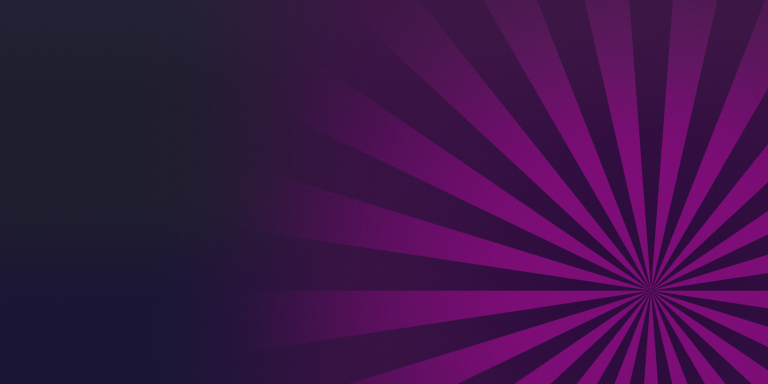
Write a Shadertoy shader that draws this background.

```glsl
// Magenta sunburst at the lower right, fading into a dark navy backdrop.

const float TAU = 6.2831853;
const float RAY_COUNT = 21.0;

// Coverage of the bright rays; offset is measured from the hub.
float rayMask(vec2 offset, float pixel) {
    float turn = atan(offset.y, -offset.x) * RAY_COUNT / TAU;
    float edge = 0.25 - abs(fract(turn - 0.25) - 0.5);
    float edgeDistance = edge * length(offset) * TAU / RAY_COUNT;
    return smoothstep(-0.7 * pixel, 0.7 * pixel, edgeDistance);
}

// Faint woven grain from layered sines.
float grain(vec2 p) {
    float sum = 0.0;
    for (int i = 0; i < 3; i++) {
        p = mat2(0.8, 0.6, -0.6, 0.8) * p * 1.3;
        sum += sin(p.x * 170.0 + 2.0 * sin(p.y * 61.0)) * sin(p.y * 190.0);
    }
    return sum / 3.0;
}

vec3 backdrop(vec2 p, float hubDistance) {
    // Charcoal above navy on the left.
    vec3 left = mix(vec3(0.105, 0.085, 0.210), vec3(0.122, 0.118, 0.180),
                    smoothstep(0.20, 0.52, p.y));
    left += vec3(0.015, 0.014, 0.025) * smoothstep(0.75, 1.0, p.y);

    // Plum on the right, deepest around the hub.
    vec3 plum = mix(vec3(0.175, 0.048, 0.240), vec3(0.225, 0.070, 0.268),
                    smoothstep(0.10, 0.75, hubDistance));
    plum += vec3(0.010, 0.018, 0.0) * smoothstep(0.65, 1.0, p.y);
    return mix(left, plum, smoothstep(0.35, 1.02, p.x));
}

void mainImage(out vec4 fragColor, in vec2 fragCoord) {
    float pixel = 1.0 / iResolution.y;
    vec2 p = fragCoord * pixel;
    vec2 hub = vec2(0.8477 * iResolution.x * pixel, 0.243);
    vec2 offset = p - hub;
    float hubDistance = length(offset);

    vec3 color = backdrop(p, hubDistance);

    // Rays lose strength outward and turn dustier toward the top.
    vec3 magenta = mix(vec3(0.490, 0.050, 0.465), vec3(0.440, 0.115, 0.420),
                       smoothstep(0.60, 1.0, p.y));
    float glow = 1.0 - smoothstep(0.28, 1.14, hubDistance);
    color = mix(color, magenta, rayMask(offset, pixel) * glow);

    color += 0.006 * grain(p);
    fragColor = vec4(color, 1.0);
}
```
